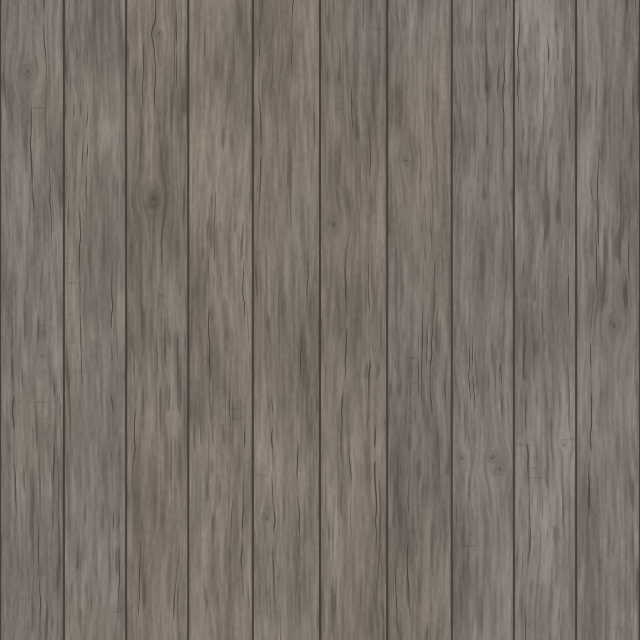
This texture is drawn by a three.js fragment shader. Its source:

```glsl
varying vec2 vUv;

const float PLANKS = 10.0;
const float TAU = 6.2831853;
const vec3 DARK_WOOD = vec3(0.405, 0.375, 0.342);
const vec3 LIGHT_WOOD = vec3(0.555, 0.518, 0.480);
const vec3 CRACK_COLOR = vec3(0.265, 0.245, 0.225);
const vec3 SEAM_COLOR = vec3(0.255, 0.237, 0.222);
const vec3 COOL_TINT = vec3(0.985, 0.995, 1.025);
const vec3 WARM_TINT = vec3(1.005, 0.995, 0.978);

float hash(vec2 p) {
  vec3 q = fract(vec3(p.xyx) * 0.1031);
  q += dot(q, q.yzx + 33.33);
  return fract((q.x + q.y) * q.z);
}

float noise(vec2 p) {
  vec2 cell = floor(p);
  vec2 f = fract(p);
  f = f * f * (3.0 - 2.0 * f);
  float low = mix(hash(cell), hash(cell + vec2(1.0, 0.0)), f.x);
  float high = mix(hash(cell + vec2(0.0, 1.0)), hash(cell + 1.0), f.x);
  return mix(low, high, f.y);
}

// Noise centred on zero, stretched by the given frequency
float streak(vec2 p, vec2 frequency, float seed) {
  return noise(p * frequency + seed * vec2(17.3, 29.7)) - 0.5;
}

// Slightly uneven plank boundaries
float plankEdge(float i) {
  float a = TAU * i / PLANKS;
  return i / PLANKS - 0.0045 * sin(a) + 0.0025 * sin(2.0 * a);
}

// Bends p around a knot and returns the knot's darkness
float knot(inout vec2 p, vec2 center, float radius) {
  vec2 d = (p - center) * vec2(1.0, 0.75);
  d += 0.004 * vec2(streak(p, vec2(90.0), 1.0), streak(p, vec2(90.0), 2.0));
  float r = length(d) / radius;
  p.x -= d.x * 0.75 * exp(-r * r * 0.15);
  float rings = 0.5 + 0.5 * sin(r * 8.0 + 5.0 * streak(d, vec2(220.0), center.y));
  float body = 1.0 - smoothstep(0.4, 1.6, r);
  float core = 1.0 - smoothstep(0.1, 0.5, r);
  return body * (0.10 + 0.28 * rings) + core * 0.3;
}

// One tapering, broken split along the grain
float crack(vec2 p, vec2 center, float halfLength, float width, float seed) {
  float wander = 0.008 * streak(vec2(p.y, seed), vec2(6.0, 1.0), seed)
               + 0.0025 * streak(vec2(p.y, seed), vec2(50.0, 1.0), seed + 3.0);
  float along = abs(p.y - center.y) / halfLength;
  float taper = 1.0 - smoothstep(0.3, 1.0, along);
  float gaps = smoothstep(0.15, 0.7, noise(vec2(p.y * 38.0, seed)));
  float d = abs(p.x - center.x - wander);
  return (1.0 - smoothstep(0.0, width + 0.0008, d)) * taper * (0.15 + 0.85 * gaps);
}

// Short dark fibres: the lowest parts of stretched noise
float fibres(vec2 p, vec2 frequency, float level, float seed) {
  float dark = smoothstep(level, level + 0.2, -streak(p, frequency, seed));
  return dark * smoothstep(-0.15, 0.25, streak(p, vec2(30.0, 6.0), seed + 5.0));
}

float woodTone(vec2 p, float seed) {
  float tone = 0.56 + 0.16 * (hash(vec2(seed, 4.0)) - 0.5);
  tone += 0.50 * streak(p, vec2(310.0, 26.0), seed);
  tone += 0.46 * streak(p, vec2(190.0, 15.0), seed + 1.0);
  tone += 0.30 * streak(p, vec2(95.0, 9.0), seed + 2.0);
  tone += 0.32 * streak(p, vec2(38.0, 5.0), seed + 3.0);
  tone += 0.56 * streak(p, vec2(13.0, 6.0), seed + 4.0);
  tone += 0.30 * streak(p, vec2(7.0, 2.5), seed + 6.0);
  return tone + 0.24 * streak(p, vec2(380.0, 130.0), seed + 7.0);
}

void main() {
  vec2 uv = vUv;
  float plank = 0.0;
  for (int i = 1; i < 10; i++) plank += step(plankEdge(float(i)), uv.x);
  float left = plankEdge(plank);
  float right = plankEdge(plank + 1.0);
  float seed = plank + 1.0;

  // Knots
  vec2 grain = uv;
  float knots = 0.0;
  for (int i = 0; i < 3; i++) {
    vec2 id = vec2(seed * 3.7, float(i) * 5.3 + 2.0);
    vec2 center = vec2(mix(left, right, 0.15 + 0.7 * hash(id)), hash(id + 11.0));
    float radius = mix(0.005, 0.010, hash(id + 23.0));
    if (hash(id + 37.0) < 0.42) knots += knot(grain, center, radius);
  }
  grain.x += 0.010 * streak(grain, vec2(14.0, 6.0), seed + 8.0);
  grain.x += 0.002 * streak(grain, vec2(40.0, 22.0), seed + 9.0);

  // Cracks and fibres
  float cracks = 0.0;
  for (int i = 0; i < 6; i++) {
    vec2 id = vec2(seed * 7.1, float(i) * 3.9 + 50.0);
    vec2 center = vec2(mix(left, right, 0.08 + 0.84 * hash(id)), hash(id + 13.0));
    float size = hash(id + 29.0);
    float width = mix(0.0005, 0.0014, size * size);
    cracks = max(cracks, crack(grain, center, mix(0.04, 0.24, size), width, seed * 9.0 + float(i)));
  }
  float fine = 0.42 * fibres(grain, vec2(210.0, 13.0), 0.24, seed + 20.0)
             + 0.30 * fibres(grain, vec2(290.0, 24.0), 0.22, seed + 31.0);

  // Weathered surface
  float cool = 0.5 + 0.5 * cos(TAU * (plank - 8.5) / PLANKS);
  vec3 color = mix(DARK_WOOD, LIGHT_WOOD, clamp(woodTone(grain, seed), -0.3, 1.3));
  color *= mix(WARM_TINT, COOL_TINT, clamp(cool + streak(uv, vec2(9.0, 4.0), seed), 0.0, 1.0));
  float scuffs = smoothstep(0.3, 0.48, streak(uv, vec2(40.0, 200.0), seed));
  scuffs *= smoothstep(0.2, 0.4, streak(uv, vec2(14.0, 9.0), seed + 6.0));
  color *= 1.0 - 0.08 * scuffs;
  color = mix(color, CRACK_COLOR, clamp(max(cracks * 0.85, fine) + knots * 0.7, 0.0, 0.9));

  // Seams
  float edgeDistance = min(uv.x - left, right - uv.x);
  color *= 1.0 - 0.05 * (1.0 - smoothstep(0.001, 0.005, edgeDistance));
  color = mix(color, SEAM_COLOR, 0.95 * (1.0 - smoothstep(0.0007, 0.0024, edgeDistance)));
  gl_FragColor = vec4(color, 1.0);
}
```
